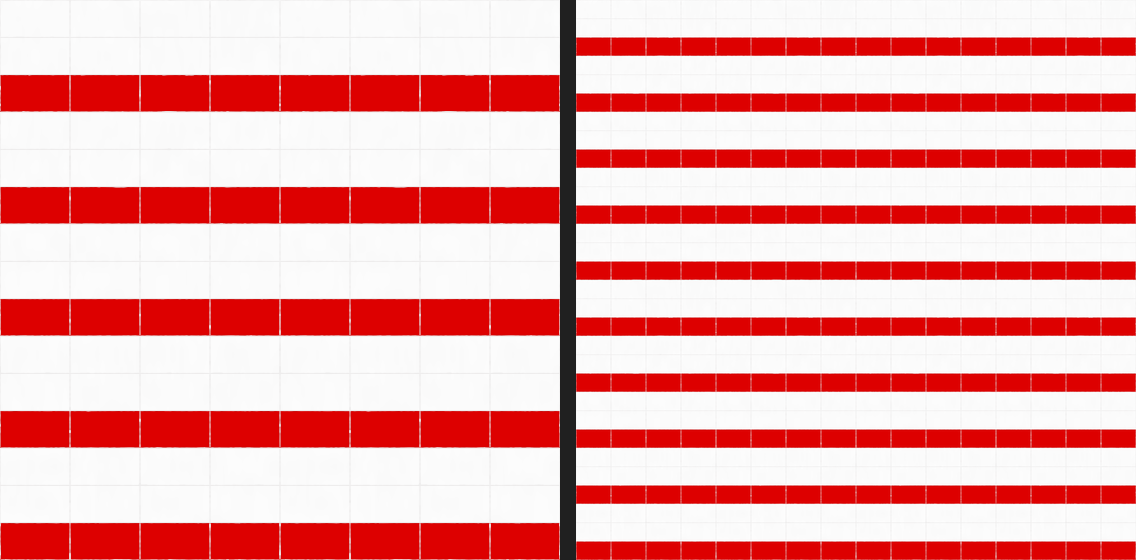
Left, the tile; right, the same tile 2 across and 2 down.
This pattern is drawn by a three.js fragment shader. Its source:

```glsl
// Glazed wall tiles, 8 across and 15 up: every third course is red, the rest white.
// Distance to each tile border draws thin pale grout; wrapping value noise
// roughens the borders and mottles the glaze, so the sheet tiles seamlessly.

varying vec2 vUv;

const vec2 TILES = vec2(8.0, 15.0);
const float RED_EVERY = 3.0;
const float GROUT_HALF = 0.00095;
const float SOFTNESS = 0.001;

const vec3 WHITE_GLAZE = vec3(0.984);
const vec3 RED_GLAZE = vec3(0.865, 0.0, 0.0);
const vec3 GROUT = vec3(0.93, 0.925, 0.925);

// Sine-free hash from a lattice point to 0..1
float hash(vec2 p) {
  vec3 q = fract(vec3(p.xyx) * 0.1031);
  q += dot(q, q.yzx + 33.33);
  return fract((q.x + q.y) * q.z);
}

// Value noise that wraps after a whole number of lattice cells
float wrapNoise(vec2 p, vec2 period) {
  vec2 i = floor(p);
  vec2 f = fract(p);
  f = f * f * (3.0 - 2.0 * f);
  vec2 a = mod(i, period);
  vec2 b = mod(i + 1.0, period);
  return mix(mix(hash(a), hash(vec2(b.x, a.y)), f.x),
             mix(hash(vec2(a.x, b.y)), hash(b), f.x), f.y);
}

// Distance in canvas units to the nearest tile border
float borderDistance(vec2 cell, vec2 count) {
  vec2 local = fract(cell);
  vec2 d = min(local, 1.0 - local) / count;
  return min(d.x, d.y);
}

// Faint clouds and upright streaks, repeating every half sheet across
float glazeMottle(vec2 uv) {
  float clouds = wrapNoise(uv * vec2(32.0, 30.0), vec2(16.0, 30.0));
  float streaks = wrapNoise(uv * vec2(120.0, 30.0), vec2(60.0, 30.0));
  return 0.6 * clouds + 0.4 * streaks - 0.5;
}

// Small irregularities of the border, with occasional deeper chips
float edgeWear(vec2 uv) {
  float fine = wrapNoise(uv * 240.0, vec2(120.0, 240.0));
  float chips = wrapNoise(uv * 96.0, vec2(48.0, 96.0));
  return 0.0004 * (fine - 0.5) + 0.0006 * smoothstep(0.75, 1.0, chips);
}

// Glaze colour of one tile, slightly darker in patches along its rim
vec3 tileColour(float row, float dist, vec2 uv) {
  float isRed = 1.0 - step(0.5, mod(row, RED_EVERY));
  float rim = 1.0 - smoothstep(GROUT_HALF, GROUT_HALF + 0.0025, dist);
  float patches = wrapNoise(uv * 128.0, vec2(64.0, 128.0));
  vec3 white = WHITE_GLAZE + 0.014 * glazeMottle(uv);
  vec3 red = RED_GLAZE * (1.0 - 0.12 * rim * patches);
  return mix(white, red, isRed);
}

void main() {
  vec2 cell = vUv * TILES;
  float dist = borderDistance(cell, TILES);
  float worn = dist - edgeWear(vUv);
  float glazed = smoothstep(GROUT_HALF - SOFTNESS, GROUT_HALF + SOFTNESS, worn);
  vec3 colour = mix(GROUT, tileColour(floor(cell.y), dist, vUv), glazed);
  gl_FragColor = vec4(colour, 1.0);
}
```
